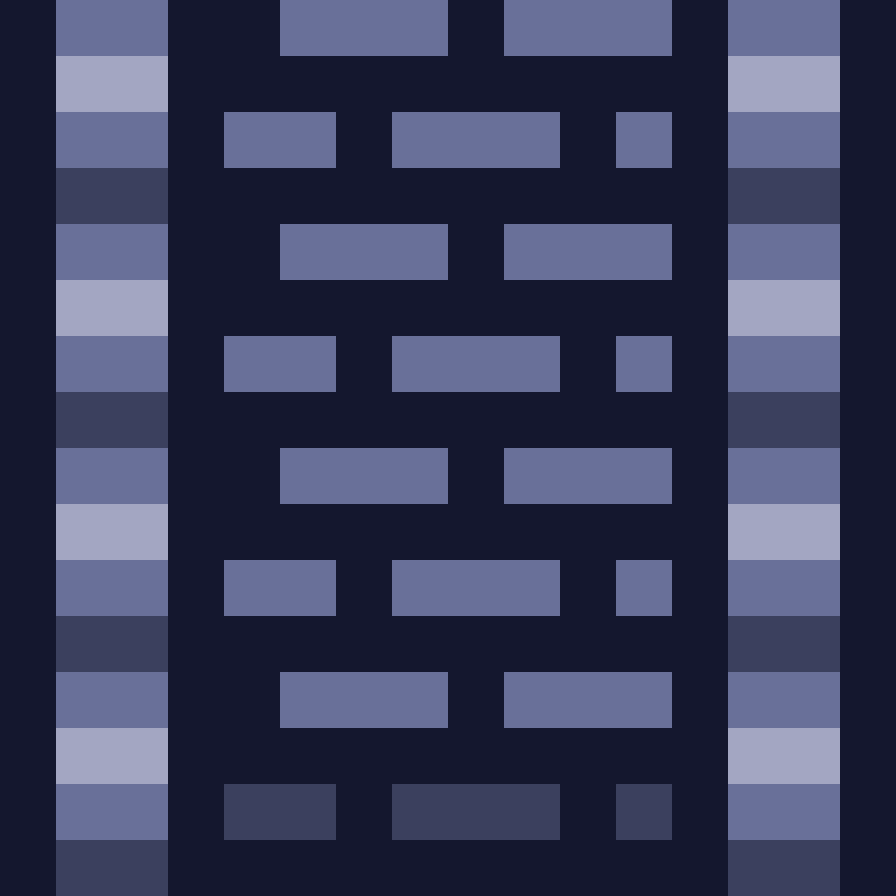
Reproduce this pattern procedurally as a WebGL 1 fragment shader.

```glsl
precision highp float;
// A brick shaft between two banded rails, laid out on a 16 by 16 grid.
// Every edge is a wrapping band with analytic coverage, so the tile is
// seamless: rails band every 4 cells, brick courses alternate by half a brick.

uniform vec2 u_resolution;

const float GRID = 16.0;          // cells across and down
const float RAIL_CENTER = 2.0;    // left rail; the right one is mirrored
const float RAIL_HALF = 1.0;
const float BAND_PERIOD = 4.0;    // rail shading cycle
const float PANEL_HALF = 4.0;     // half width of the brick panel
const float BRICK_PITCH = 4.0;    // brick plus joint
const float BRICK_HALF = 1.5;
const float BRICK_CENTER = 8.5;   // a brick in the lowest course
const float COURSE_PITCH = 2.0;   // course plus joint
const float COURSE_CENTER = 1.5;

const vec3 NIGHT = vec3(0.08, 0.09, 0.18);
const vec3 SHADE = vec3(0.23, 0.25, 0.37);
const vec3 STONE = vec3(0.41, 0.44, 0.60);
const vec3 LIGHT = vec3(0.64, 0.65, 0.76);

// Smoothed coverage of a band that repeats with the given period.
float band(float v, float center, float halfWidth, float period, float pixel) {
  float offset = abs(mod(v - center + 0.5 * period, period) - 0.5 * period);
  return clamp((halfWidth - offset) / pixel + 0.5, 0.0, 1.0);
}

vec3 railColor(float y, float pixel) {
  vec3 color = mix(STONE, SHADE, band(y, 0.5, 0.5, BAND_PERIOD, pixel));
  return mix(color, LIGHT, band(y, 2.5, 0.5, BAND_PERIOD, pixel));
}

float brickMask(vec2 p, vec2 pixel) {
  // The course switches in the middle of a joint.
  float course = floor((p.y - 0.5) / COURSE_PITCH);
  float center = BRICK_CENTER - 0.5 * BRICK_PITCH * mod(course, 2.0);
  return band(p.y, COURSE_CENTER, 0.5, COURSE_PITCH, pixel.y)
       * band(p.x, center, BRICK_HALF, BRICK_PITCH, pixel.x)
       * band(p.x, 0.5 * GRID, PANEL_HALF, GRID, pixel.x);
}

void main() {
  vec2 p = gl_FragCoord.xy / u_resolution * GRID;
  vec2 pixel = GRID / u_resolution;

  // Bricks, with the lowest course in shadow
  float lowest = 1.0 - step(COURSE_PITCH, mod(p.y - 0.5, GRID));
  vec3 color = mix(NIGHT, mix(STONE, SHADE, lowest), brickMask(p, pixel));

  // Rails
  float rails = band(p.x, RAIL_CENTER, RAIL_HALF, GRID, pixel.x)
              + band(p.x, GRID - RAIL_CENTER, RAIL_HALF, GRID, pixel.x);
  color = mix(color, railColor(p.y, pixel.y), rails);

  gl_FragColor = vec4(color, 1.0);
}
```
